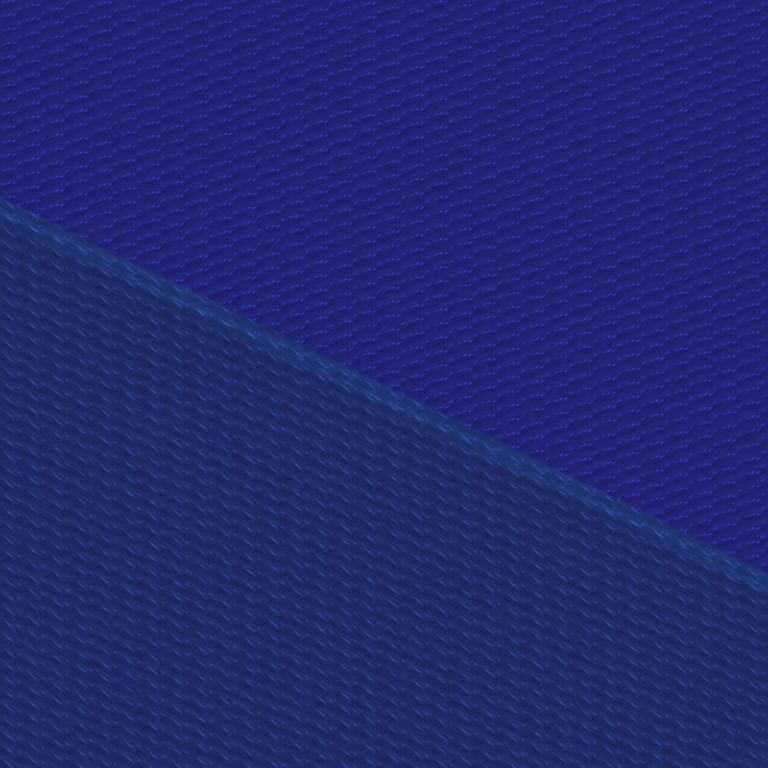
Reproduce this texture procedurally as a WebGL 2 fragment shader.

```glsl
#version 300 es
precision highp float;
// Two woven blue fields split by a falling diagonal with a soft teal band.
// Sheared lattices repeat rising strings of specks above the seam and falling
// curved strokes below it; straight threads and fine grain shade both weaves.
uniform vec2 u_resolution;
out vec4 outColor;

const float TAU = 6.2831853;
const vec2 CELL = vec2(0.03125, 0.01823);

float hash(vec2 p) {
    return fract(sin(dot(p, vec2(127.1, 311.7))) * 43758.5453);
}

// Smooth value noise for the small irregularities of the weave.
float grain(vec2 p) {
    vec2 i = floor(p), f = fract(p);
    f = f * f * (3.0 - 2.0 * f);
    return mix(mix(hash(i), hash(i + vec2(1, 0)), f.x),
               mix(hash(i + vec2(0, 1)), hash(i + vec2(1, 1)), f.x), f.y);
}

// Soft elongated spot; tilt is its rise over run.
float spot(vec2 p, vec2 center, vec2 radius, float tilt) {
    vec2 d = p - center;
    d.y -= tilt * d.x;
    d /= radius;
    return exp(-dot(d, d));
}

// Position inside a sheared cell, centred, in canvas units.
vec2 latticeCell(vec2 p, float shear) {
    vec2 q = vec2(p.x, p.y - shear * p.x) / CELL;
    vec2 local = (fract(q) - 0.5) * CELL;
    return vec2(local.x, local.y + shear * local.x);
}

// Bright specks strung along rising threads.
float specks(vec2 p) {
    vec2 c = latticeCell(p, 0.42);
    float glow = 0.0;
    for (int i = 0; i < 4; i++) {
        float k = float(i);
        vec2 center = vec2(-0.0105 + 0.0066 * k, 0.0);
        center.y = 0.42 * center.x + 0.0028 * sin(2.4 * k + 0.6);
        float strength = 0.4 + 0.6 * hash(vec2(k, 3.0));
        glow += strength * spot(c, center, vec2(0.0025, 0.0015), 0.4);
    }
    return glow;
}

// Falling curved strokes with a faint companion speck.
float strokes(vec2 p) {
    vec2 c = latticeCell(p, -0.42);
    float bend = 22.0 * c.x * c.x;
    float glow = spot(c - vec2(0.0, bend), vec2(-0.003, 0.001), vec2(0.0056, 0.0016), -0.65);
    glow += 0.6 * spot(c, vec2(0.009, 0.000), vec2(0.0024, 0.0016), -0.4);
    return glow + 0.35 * spot(c, vec2(0.002, -0.005), vec2(0.002, 0.0014), 0.4);
}

// Straight threads running along the given slope.
float threads(vec2 p, float slope) {
    return 0.5 + 0.5 * sin(TAU * (p.y - slope * p.x) / CELL.y);
}

void main() {
    vec2 uv = gl_FragCoord.xy / u_resolution;
    float pixel = 1.0 / min(u_resolution.x, u_resolution.y);

    // Vertical depth below the seam
    float depth = 0.743 - 0.489 * uv.x - uv.y;
    float below = smoothstep(-0.002 - pixel, 0.002 + pixel, depth);

    // Upper field
    vec3 upper = mix(vec3(0.140, 0.148, 0.475), vec3(0.130, 0.125, 0.430), threads(uv, 0.42));
    float upperGrain = grain(vec2(uv.x, uv.y - 0.42 * uv.x) * vec2(150.0, 330.0)) - 0.5;
    upper += vec3(0.018, 0.020, 0.060) * upperGrain;
    upper += vec3(0.092, 0.080, 0.310) * specks(uv);

    // Lower field
    vec3 lower = mix(vec3(0.135, 0.178, 0.425), vec3(0.117, 0.156, 0.380), threads(uv, -0.42));
    float lowerGrain = grain(vec2(uv.x, uv.y + 0.5 * uv.x) * vec2(150.0, 330.0)) - 0.5;
    lower += vec3(0.016, 0.028, 0.055) * lowerGrain;
    lower += vec3(0.052, 0.092, 0.210) * strokes(uv);

    // Teal band and its row of strokes along the seam
    float band = 1.0 - smoothstep(0.020, 0.037, depth);
    lower += vec3(0.000, 0.036, 0.042) * band;
    vec2 along = vec2((fract(uv.x * 32.0) - 0.5) / 32.0, depth - 0.020);
    float dash = spot(along, vec2(0.0), vec2(0.0070, 0.0016), 0.05);
    dash += 0.6 * spot(along, vec2(0.004, -0.007), vec2(0.0035, 0.0016), -0.7);
    lower += vec3(0.025, 0.065, 0.110) * dash;

    outColor = vec4(mix(upper, lower, below), 1.0);
}
```
